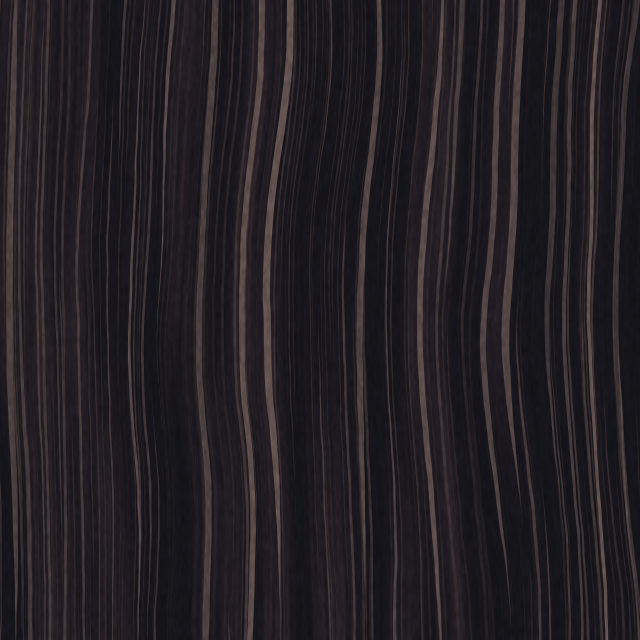
Give the GLSL for this texture, as a Shadertoy shader.

```glsl
// Dark ebony veneer: blue-black wood crossed by long, wavering vertical streaks.
// A shared warp bends the grain; three sizes of tapering streaks are laid over
// soft plum bands, then fine fibres break up the surface.

const vec3 NIGHT = vec3(0.076, 0.077, 0.099);
const vec3 PLUM  = vec3(0.165, 0.132, 0.155);
const vec3 UMBER = vec3(0.205, 0.170, 0.168);
const vec3 TAUPE = vec3(0.285, 0.235, 0.235);
const vec3 ASH   = vec3(0.385, 0.322, 0.312);

// Streaks across the canvas, and their largest half widths
const float FINE_COUNT = 150.0;
const float MID_COUNT  = 62.0;
const float BOLD_COUNT = 23.0;
const float FINE_HALF  = 0.0015;
const float MID_HALF   = 0.0025;
const float BOLD_HALF  = 0.0058;

const float EDGE_SOFTNESS = 0.0011;
const float FIBRE_DEPTH   = 0.30;

float hash(vec2 p) {
    vec3 q = fract(p.xyx * 0.1031);
    q += dot(q, q.yzx + 33.33);
    return fract((q.x + q.y) * q.z);
}

float noise(vec2 p) {
    vec2 cell = floor(p);
    vec2 f = p - cell;
    f = f * f * (3.0 - 2.0 * f);
    float low  = mix(hash(cell), hash(cell + vec2(1.0, 0.0)), f.x);
    float high = mix(hash(cell + vec2(0.0, 1.0)), hash(cell + vec2(1.0, 1.0)), f.x);
    return mix(low, high, f.y);
}

// Bends the grain sideways: slow sway, local bulges and small wobbles
float warpGrain(vec2 p) {
    float sway   = noise(p * vec2(2.3, 1.9) + 11.0) - 0.5;
    float bulge  = noise(p * vec2(8.0, 4.6) + 37.0) - 0.5;
    float wobble = noise(p * vec2(36.0, 24.0) + 71.0) - 0.5;
    return p.x + 0.055 * sway + 0.014 * bulge + 0.0016 * wobble;
}

// Coverage of one set of streaks that swell and taper along y
float streaks(vec2 p, float count, float halfWidth, float rate, float seed, float edge) {
    float home = floor(p.x * count);
    float cover = 0.0;
    for (float k = -1.0; k <= 1.0; k++) {
        float id = home + k + seed;
        float pick = hash(vec2(id, seed));
        float size = hash(vec2(id, seed + 5.0));
        float tone = hash(vec2(id, seed + 9.0));
        float along = p.y * rate + 20.0 * pick;
        float drift = noise(vec2(id, along * 1.7 + 50.0)) - 0.5;
        float centre = (home + k + 0.5 + 0.7 * (pick - 0.5) + 0.25 * drift) / count;
        float swell = smoothstep(0.36, 0.80, noise(vec2(id + 300.0, along)));
        float width = halfWidth * swell * mix(0.35, 1.0, size);
        float body = clamp((width - abs(p.x - centre)) / edge + 0.5, 0.0, 1.0);
        body *= clamp(2.0 * width / edge, 0.0, 1.0);
        cover = max(cover, body * mix(0.45, 1.0, tone));
    }
    return cover;
}

void mainImage(out vec4 fragColor, in vec2 fragCoord) {
    vec2 uv = fragCoord / iResolution.y;
    float edge = max(EDGE_SOFTNESS, 1.0 / iResolution.y);
    vec2 grain = vec2(warpGrain(uv) + 1.0, uv.y);

    // Blue-black ground with plum bands and hairlines
    float band = smoothstep(0.34, 0.78, noise(grain * vec2(27.0, 1.3)));
    float hairline = noise(grain * vec2(230.0, 4.0) + 19.0);
    vec3 color = mix(NIGHT, PLUM, 0.62 * band * (0.4 + hairline) + 0.20 * hairline);

    // Fine and middle streaks gather in clusters between dark gaps
    float cluster = smoothstep(0.22, 0.62, noise(grain * vec2(17.0, 0.9) + 53.0));
    float fine = streaks(grain, FINE_COUNT, FINE_HALF, 1.9, 100.0, edge);
    float mid  = streaks(grain, MID_COUNT, MID_HALF, 1.5, 500.0, edge);
    float bold = streaks(grain, BOLD_COUNT, BOLD_HALF, 1.0, 900.0, edge);
    color = mix(color, UMBER, fine * mix(0.25, 0.95, cluster));
    color = mix(color, TAUPE, mid * mix(0.30, 1.0, cluster));

    // Bold pale streaks, with a darker rim beside them
    color = mix(color, ASH, bold);

    // Short vertical fibres and pores
    float fibre = noise(grain * vec2(290.0, 75.0) + 7.0);
    float pore = noise(uv * vec2(250.0, 130.0) + 29.0);
    color *= 1.0 + FIBRE_DEPTH * (0.6 * fibre + 0.4 * pore - 0.5);

    fragColor = vec4(color, 1.0);
}
```
